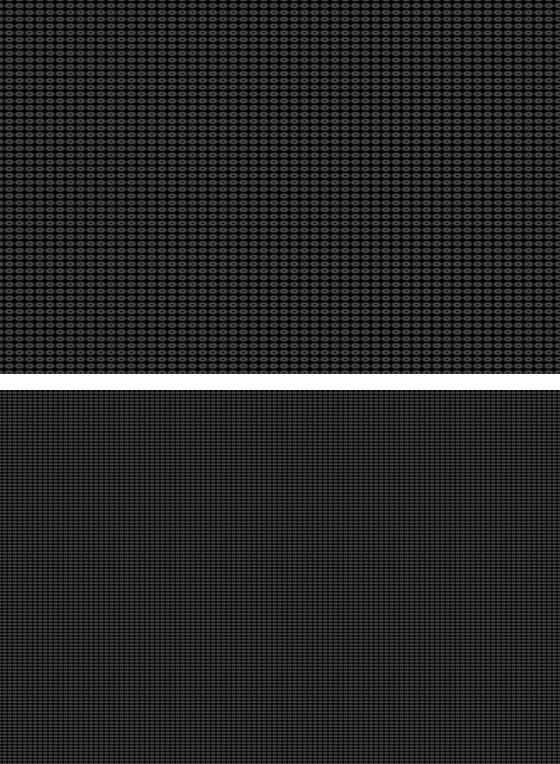
Top: one tile. Bottom: repeated 2 by 2.
A Shadertoy shader for this pattern:

```glsl
// Dark mesh: a grid of soft grey oval beads, each with a small dark hole,
// nearly touching sideways, with black gaps gathered at the cell corners.
// Each bead is shaded by elliptical distance; whole repeat counts tile it.

const vec2 REPEATS = vec2(55.0, 55.0);
const vec2 BEAD_CENTRE = vec2(0.91, 0.17);   // bead position within a cell
const vec2 BEAD_SQUEEZE = vec2(0.91, 1.08);  // slight sideways stretch
const vec3 GAP_BLACK = vec3(0.0);
const vec3 HOLE_GREY = vec3(0.05);
const vec3 BEAD_GREY = vec3(0.295);
const int SAMPLES = 4;

// Cell coordinates from -0.5 to 0.5 around the nearest bead.
vec2 repeatCell(vec2 uv, vec2 repeats, vec2 centre) {
    return fract(uv * repeats - centre + 0.5) - 0.5;
}

// Soft oval with a dark hole.
vec3 shadeBead(vec2 p, vec2 squeeze) {
    float radius = length(p * squeeze);
    float falloff = smoothstep(0.23, 0.56, radius);
    float hole = 1.0 - smoothstep(0.07, 0.18, radius);
    vec3 bead = mix(BEAD_GREY, GAP_BLACK, falloff);
    return mix(bead, HOLE_GREY, hole);
}

void mainImage(out vec4 fragColor, in vec2 fragCoord) {
    // Average a grid of samples over the pixel to smooth the fine repeats.
    vec3 total = vec3(0.0);
    for (int j = 0; j < SAMPLES; j++) {
        for (int i = 0; i < SAMPLES; i++) {
            vec2 offset = (vec2(i, j) + 0.5) / float(SAMPLES) - 0.5;
            vec2 uv = (fragCoord + offset) / iResolution.xy;
            total += shadeBead(repeatCell(uv, REPEATS, BEAD_CENTRE), BEAD_SQUEEZE);
        }
    }
    fragColor = vec4(total / float(SAMPLES * SAMPLES), 1.0);
}
```
